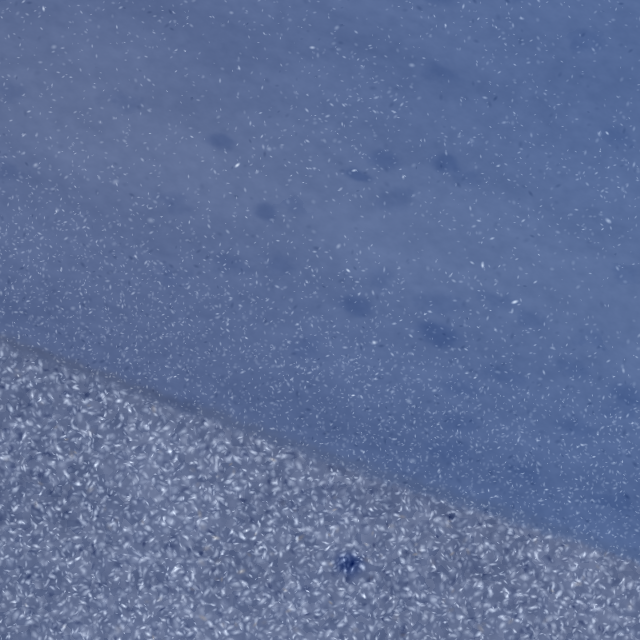
Give the GLSL for this texture, as a WebGL 1 fragment shader.

```glsl
precision highp float;
// Smooth blue asphalt with pale specks, meeting coarse gravel along a slanting edge.
uniform vec2 u_resolution;

vec2 hash2(vec2 p) {
  return fract(sin(vec2(dot(p, vec2(127.1, 311.7)), dot(p, vec2(269.5, 183.3)))) * 4375.85);
}

mat2 turn(float a) {
  return mat2(cos(a), -sin(a), sin(a), cos(a));
}

// Cellular noise: nearest distance and the value of that cell
vec2 cells(vec2 p) {
  vec2 base = floor(p);
  vec2 near = vec2(8.0, 0.0);
  for (int j = -1; j <= 1; j++) {
    for (int i = -1; i <= 1; i++) {
      vec2 cell = base + vec2(float(i), float(j));
      float d = length(cell + hash2(cell) - p);
      if (d < near.x) near = vec2(d, hash2(cell + 17.0).x);
    }
  }
  return near;
}

// Soft, randomly turned oval chips; amount is the share of occupied cells
float chips(vec2 p, float amount, float size) {
  vec2 base = floor(p);
  float light = 0.0;
  for (int j = -1; j <= 1; j++) {
    for (int i = -1; i <= 1; i++) {
      vec2 cell = base + vec2(float(i), float(j));
      vec2 rnd = hash2(cell + 5.0);
      vec2 kind = hash2(cell + 31.0);
      vec2 q = turn(rnd.x * 3.0 - 1.9) * (p - cell - rnd);
      float d = length(q * vec2(1.0, 1.2 + 0.8 * kind.y)) / (size * (0.6 + 0.8 * rnd.y));
      float present = step(kind.x, amount);
      light = max(light, present * (0.3 + 0.7 * kind.y * kind.y) * smoothstep(1.0, 0.0, d));
    }
  }
  return light;
}

// Smooth value noise summed over octaves, centred on zero
float drift(vec2 p) {
  float sum = 0.0;
  float weight = 0.6;
  for (int i = 0; i < 4; i++) {
    vec2 c = floor(p);
    vec2 f = fract(p);
    f = f * f * (3.0 - 2.0 * f);
    float low = mix(hash2(c).x, hash2(c + vec2(1.0, 0.0)).x, f.x);
    float high = mix(hash2(c + vec2(0.0, 1.0)).x, hash2(c + 1.0).x, f.x);
    sum += weight * (mix(low, high, f.y) * 2.0 - 1.0);
    p = turn(0.5) * p * 2.0 + 7.3;
    weight *= 0.55;
  }
  return sum;
}

float blot(vec2 p, vec2 centre, vec2 radius) {
  vec2 q = turn(-0.3) * (p - centre) / radius;
  return exp(-dot(q, q) * dot(q, q));
}

vec3 asphalt(vec2 p, float above) {
  vec2 along = turn(-0.36) * p;
  vec3 col = mix(vec3(0.352, 0.415, 0.57), vec3(0.33, 0.415, 0.59), smoothstep(0.1, 1.0, p.x));
  col += 0.022 * drift(along * vec2(6.0, 16.0));
  col += 0.018 * drift(along * vec2(60.0, 90.0));
  // Pale worn band across the middle, darker strip beside the gravel
  col += vec3(0.03, 0.026, 0.017) * exp(-pow((above - 0.40) / 0.15, 2.0));
  col -= 0.018 * exp(-pow((above - 0.06) / 0.07, 2.0));
  // Scattered damp stains
  vec2 stain = cells(along * vec2(11.0, 20.0) + 0.25 * drift(p * 40.0));
  float damp = step(0.8, stain.y) * smoothstep(0.45, 0.1, stain.x) * 0.4;
  vec2 w = p + 0.005 * vec2(drift(p * 45.0), drift(p * 45.0 + 20.0));
  damp += blot(w, vec2(0.685, 0.478), vec2(0.034, 0.018));
  damp += 0.8 * blot(w, vec2(0.555, 0.522), vec2(0.028, 0.014));
  damp += 0.7 * blot(w, vec2(0.60, 0.75), vec2(0.025, 0.014));
  damp += 0.8 * blot(w, vec2(0.695, 0.745), vec2(0.022, 0.014));
  damp += blot(w, vec2(0.558, 0.728), vec2(0.024, 0.009));
  damp += 0.8 * blot(w, vec2(0.345, 0.778), vec2(0.022, 0.012));
  damp += 0.7 * blot(w, vec2(0.415, 0.67), vec2(0.018, 0.013));
  damp += 0.6 * blot(w, vec2(0.98, 0.385), vec2(0.03, 0.014));
  col -= vec3(0.075, 0.067, 0.05) * min(damp, 1.0);
  // Specks in drifting clusters, denser toward the edge
  float dense = 0.10 + 0.28 * smoothstep(0.42, 0.06, above) + 0.10 * drift(p * 9.0);
  col += vec3(0.25, 0.24, 0.20) * chips(p * 105.0, dense, 0.46);
  col += vec3(0.19, 0.18, 0.15) * chips(p * 160.0 + 9.0, dense * 1.4, 0.55);
  col += vec3(0.48, 0.46, 0.38) * chips(p * 32.0 + 3.0, 0.05, 0.19);
  col -= 0.07 * chips(p * 80.0 + 40.0, dense * 0.6, 0.5);
  return col;
}

vec3 gravel(vec2 p) {
  vec2 bent = p + 0.004 * vec2(drift(p * 45.0), drift(p * 45.0 + 8.0));
  vec3 col = vec3(0.375, 0.425, 0.555) + 0.03 * drift(p * 8.0) + 0.04 * drift(p * 60.0);
  col += (cells(bent * 85.0).y - 0.5) * vec3(0.07, 0.065, 0.055);
  // Overlapping pale stones with shaded hollows
  col += vec3(0.37, 0.37, 0.34) * chips(bent * 80.0, 0.75, 0.62);
  col += vec3(0.27, 0.27, 0.25) * chips(bent * 125.0 + 7.0, 0.65, 0.62);
  col -= vec3(0.15, 0.15, 0.13) * chips(bent * 62.0 + 21.0, 0.3, 0.6);
  // Warm chips and one dark pit
  col += vec3(0.12, 0.08, 0.01) * chips(p * 55.0 + 60.0, 0.12, 0.45);
  col -= vec3(0.20, 0.18, 0.12) * blot(bent, vec2(0.545, 0.117), vec2(0.023, 0.017));
  return col;
}

void main() {
  vec2 p = gl_FragCoord.xy / u_resolution;
  float above = p.y - (0.463 - 0.375 * p.x + 0.035 * p.x * p.x);
  float rough = above + 0.006 * drift(p * 35.0) + 0.004 * drift(p * 120.0);
  vec3 col = mix(gravel(p), asphalt(p, above), smoothstep(-0.011, 0.007, rough));
  // Dusty brown shadow along the seam
  col -= vec3(0.015, 0.03, 0.06) * exp(-pow((rough - 0.008) / 0.011, 2.0)) * (1.0 - 0.6 * p.x);
  gl_FragColor = vec4(clamp(col, 0.0, 1.0), 1.0);
}
```
